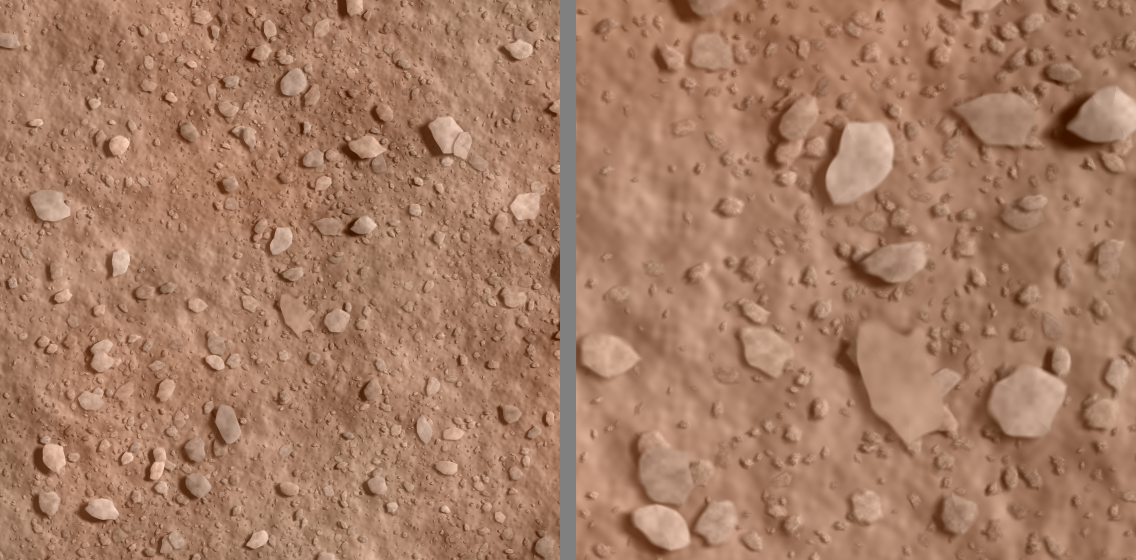
Left, the full canvas; right, a detail of the centre.
A Shadertoy shader for this texture:

```glsl
#define SOIL vec3(0.672, 0.505, 0.405)
#define GREY_TINT vec3(-0.03, 0.015, 0.04)
#define RUST_TINT vec3(0.03, -0.012, -0.025)
#define LIGHT_DIR vec2(0.94, 0.34)
#define SHADOW_TONE -0.35
#define GRAIN 0.16
#define DENSITY 0.47
#define COARSEST 8.5
#define LAYERS 5
#define SOFTNESS 0.0021
#define FACETS 6
#define TAU 6.28318

vec3 hash3(vec2 p) {
    vec3 q = fract(p.xyx * vec3(0.1031, 0.1030, 0.0973));
    q += dot(q, q.yxz + 33.33);
    return fract((q.xxy + q.yzz) * q.zyx);
}

float noise(vec2 p) {
    vec2 i = floor(p), f = fract(p);
    f = f * f * (3.0 - 2.0 * f);
    float low = mix(hash3(i).x, hash3(i + vec2(1, 0)).x, f.x);
    float high = mix(hash3(i + vec2(0, 1)).x, hash3(i + vec2(1, 1)).x, f.x);
    return mix(low, high, f.y);
}

mat2 rotation(float angle) {
    float c = cos(angle), s = sin(angle);
    return mat2(c, s, -s, c);
}

// Gritty soil: side-lit relief of several noise octaves
float soilTone(vec2 uv) {
    float tone = 0.0, frequency = 34.0;
    for (int i = 0; i < 4; i++) {
        mat2 turn = rotation(0.7 + float(i) * 1.1);
        vec2 q = turn * uv * frequency + 19.0 * float(i);
        vec2 toLight = turn * LIGHT_DIR * 0.55;
        tone += GRAIN * (noise(q) - noise(q + toLight)) * (0.9 - 0.1 * float(i));
        frequency *= 1.75;
    }
    return tone;
}

// Broad uneven patches that tint soil and stones alike
float patchTone(vec2 uv) {
    vec2 q = rotation(0.5) * uv;
    float tone = 0.11 * (noise(q * 5.0 + 3.0) - 0.5) + 0.12 * (noise(q * 12.0 + 8.0) - 0.5);
    return tone + 0.09 * (noise(rotation(1.3) * uv * 25.0 + 17.0) - 0.5);
}

// Angular stone outline: below 1 is inside; facet is the outward side direction
float stoneEdge(vec2 p, vec2 seed, out vec2 facet) {
    float edge = 0.0;
    facet = vec2(0.0);
    p += 0.28 * (vec2(noise(p * 1.9 + seed), noise(p * 1.9 + seed + 57.0)) - 0.5);
    for (int i = 0; i < FACETS; i++) {
        vec3 h = hash3(seed + float(i) * 7.31);
        float angle = (float(i) + 0.8 * h.x) * TAU / float(FACETS);
        vec2 dir = vec2(cos(angle), sin(angle));
        float e = dot(p, dir) / mix(0.65, 1.0, h.y);
        if (e > edge) { edge = e; facet = dir; }
    }
    facet = mix(facet, p, 0.6);
    return mix(edge, length(p) * 1.1, 0.45);
}

float cover(float edge, float soft) {
    return 1.0 - smoothstep(1.0 - soft, 1.0 + soft, edge);
}

// One grid of scattered stones; surface holds tone in x and greyness in y
void scatterStones(vec2 uv, float cells, float layer, inout vec2 surface) {
    vec2 q = uv * cells, home = floor(q);
    float blur = max(SOFTNESS, 0.8 / iResolution.y) * cells;
    float large = 1.0 - layer / float(LAYERS - 1);
    for (int k = 0; k < 9; k++) {
        vec2 cell = home + vec2(k % 3, k / 3) - 1.0;
        vec2 seed = cell + 61.7 * layer + 40.0;
        vec3 place = hash3(seed), form = hash3(seed + 113.5), look = hash3(seed + 271.9);
        float cluster = smoothstep(0.15, 0.85, noise(cell / cells * 6.0 + 11.0));
        if (place.z > DENSITY * (0.35 + 1.3 * cluster)) continue;

        float radius = mix(0.14, 0.35, form.x * form.x);
        float soft = blur / radius;
        mat2 turn = rotation(form.y * TAU);
        vec2 stretch = vec2(0.9, mix(1.0, 1.6, form.z));
        vec2 p = (q - cell - place.xy) / radius;
        float relief = mix(0.2, 1.0, look.x);

        // Cast shadow on the side away from the light
        vec2 facet;
        vec2 toLight = LIGHT_DIR * 0.66 * relief;
        float shade = cover(stoneEdge(turn * (p + toLight) * stretch, seed, facet), soft + 0.15);
        float depth = mix(0.45, 0.8 + 0.2 * large, relief);
        surface.x = mix(surface.x, SHADOW_TONE, shade * depth);

        // Lit body: domed top, sloping sides and a rough skin
        float edge = stoneEdge(turn * p * stretch, seed, facet);
        float slope = dot(facet * turn, LIGHT_DIR) * smoothstep(0.1, 0.95, edge);
        float rough = noise(p * 2.6 + seed) + 0.6 * noise(p * 6.0 + seed) - 0.8;
        float tone = 0.04 + 0.06 * large + 0.13 * (look.y - 0.5);
        tone += 0.18 * relief * slope + 0.12 * rough;
        float buried = mix(0.65, 1.0, max(relief, large));
        vec2 body = vec2(tone, look.z * (0.3 + 0.7 * large));
        surface = mix(surface, body, buried * cover(edge, soft));
    }
}

void mainImage(out vec4 fragColor, in vec2 fragCoord) {
    vec2 uv = fragCoord / iResolution.y;
    vec2 surface = vec2(soilTone(uv), 0.0);

    // Fine gravel first, large stones on top
    for (int i = LAYERS - 1; i >= 0; i--) {
        float layer = float(i);
        scatterStones(uv, COARSEST * pow(1.8, layer), layer, surface);
    }
    surface.x += patchTone(uv);

    // Shared brightness offset, with grey stones and rusty soil patches
    float rust = (noise(uv * 6.0 + 31.0) - 0.5) * (1.0 - surface.y);
    vec3 color = SOIL + surface.x + GREY_TINT * surface.y + RUST_TINT * rust;
    fragColor = vec4(clamp(color, 0.0, 1.0), 1.0);
}
```
